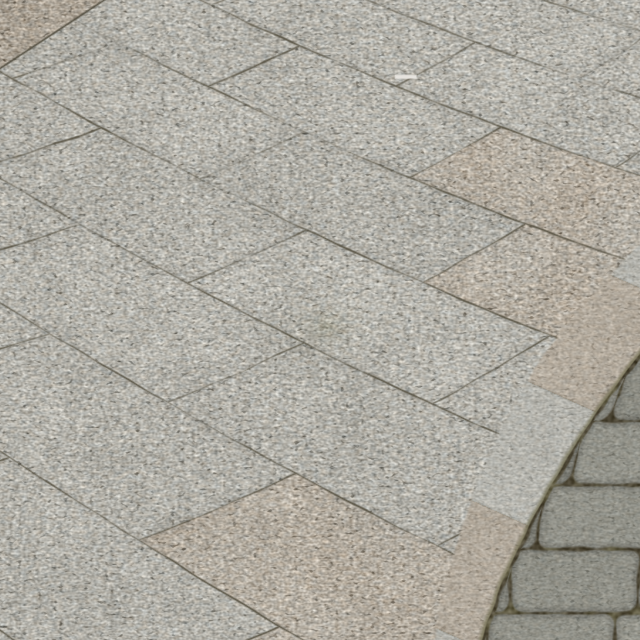
Reproduce this texture procedurally as a Shadertoy shader.

```glsl
// Granite paving seen at an angle: slabs in half-bond courses, bordered by a
// strip of edge blocks and a column of cobbles at the lower right. Curved
// perspective coordinates place the joints; gradient noise makes the grain.

const vec3 SLAB_GREY   = vec3(0.697, 0.690, 0.660);
const vec3 SLAB_WARM   = vec3(0.700, 0.666, 0.615);
const vec3 STRIP_LIGHT = vec3(0.715, 0.712, 0.685);
const vec3 COBBLE      = vec3(0.555, 0.555, 0.520);
const vec3 JOINT       = vec3(0.360, 0.340, 0.280);
const vec3 SOIL        = vec3(0.290, 0.265, 0.200);
const vec3 MOSS        = vec3(0.440, 0.425, 0.310);
const vec3 CHIP        = vec3(0.900, 0.890, 0.870);

const float JOINT_HALF   = 0.0011;
const float SOFTNESS     = 0.0018;  // least blur of any edge
const float BLOCK_PITCH  = 0.225;
const vec2  COBBLE_PITCH = vec2(0.2, 0.1);
const float COBBLE_TOP   = 0.658;   // level of one cobble joint
const float GUTTER       = 0.011;   // soil between strip and cobbles

vec2 hash2(vec2 p) {
    p = vec2(dot(p, vec2(127.1, 311.7)), dot(p, vec2(269.5, 183.3)));
    return fract(sin(p) * 43758.5);
}

float gradAt(vec2 cell, vec2 corner, vec2 f) {
    return dot(hash2(cell + corner) * 2.0 - 1.0, f - corner);
}

float gnoise(vec2 p) {
    vec2 i = floor(p), f = p - i;
    vec2 s = f * f * f * (f * (f * 6.0 - 15.0) + 10.0);
    return mix(mix(gradAt(i, vec2(0, 0), f), gradAt(i, vec2(1, 0), f), s.x),
               mix(gradAt(i, vec2(0, 1), f), gradAt(i, vec2(1, 1), f), s.x), s.y);
}

// Speckle, flattened by the low viewing angle, with sparse dark flecks
vec3 granite(vec2 p) {
    float light = 0.19 * gnoise(p * vec2(100, 165)) + 0.23 * gnoise(p * vec2(190, 280) + 7.3)
                + 0.04 * gnoise(p * 8.0) + 0.06 * gnoise(p * 30.0);
    float fleck = smoothstep(0.12, 0.52, gnoise(p * vec2(125, 205) + 31.7));
    float hue = gnoise(p * vec2(90, 140) + 53.1);
    return light - 0.19 * fleck + 0.03 * hue * vec3(1.0, 0.0, -1.0) + 0.010;
}

float roundBox(vec2 p, vec2 halfSize, float r) {
    vec2 q = abs(p) - halfSize + r;
    return length(max(q, 0.0)) + min(max(q.x, q.y), 0.0) - r;
}

float fill(float d, float soft) { return 1.0 - smoothstep(-soft, soft, d); }

// x runs along the courses in slab lengths, y counts courses toward the viewer
vec2 slabCoords(vec2 p) {
    float along  = p.y - (0.3906 - 0.300 * p.x - 0.184 * p.x * p.x);
    float across = p.y - (0.1120 + 0.565 * p.x - 0.100 * p.x * p.x);
    return vec2(along * 3.42 / (1.0 + 0.384 * along),
                across * (6.49 - 0.83 * p.x) / (1.0 + 0.476 * across));
}

vec3 slabs(vec2 p, float soft, vec3 grain) {
    vec2 wobble = 0.0025 * vec2(gnoise(p * 17.0), gnoise(p * 17.0 + 40.0));
    vec2 c = slabCoords(p + wobble);
    vec2 slope = iResolution.y * vec2(length(vec2(dFdx(c.x), dFdy(c.x))),
                                      length(vec2(dFdx(c.y), dFdy(c.y))));
    float row = floor(c.y);
    float shift = 0.5 - 0.5 * mod(row, 2.0);
    float start = floor(c.x - shift) + shift;

    // Tone of each slab; warm stone comes in pairs of courses
    float warm = step(2.0, mod(row, 4.0)) * step(0.4 + 0.4 * max(row, 0.0), start);
    vec2 rnd = hash2(vec2(start * 2.0, row) + 9.0);
    warm *= 0.8 + 0.9 * gnoise(p * 7.0 + 3.0);
    vec3 col = mix(SLAB_GREY, SLAB_WARM, warm) + 0.018 * (rnd.x - 0.5) + grain;

    // Joints, worn unevenly and nearly closed in places
    vec2 d = abs(fract(c - vec2(shift, 0.0) + 0.5) - 0.5) / slope;
    float wear = gnoise(p * 7.0 + 12.0) + 0.5 * gnoise(p * 45.0 + 2.0);
    float width = JOINT_HALF * (1.0 + 0.9 * wear);
    float strength = clamp(0.50 + 0.40 * p.y + 1.1 * wear, 0.15, 0.95);
    float nearest = min(d.x, d.y);
    col *= 1.0 - 0.05 * exp(-nearest / 0.005);
    col = mix(col, JOINT, strength * fill(nearest - width, soft));

    // Separate warm paving across the far left corner
    float corner = 0.836 * (p.y + 0.656 * p.x - 0.107);
    col = mix(col, SLAB_WARM - 0.03 + grain, fill(corner, soft));
    return mix(col, JOINT * 0.9, 0.9 * fill(abs(corner) - 0.0014, soft));
}

vec3 cobbles(vec2 p, float fromEdge, float soft) {
    float rise = (p.y - COBBLE_TOP) / COBBLE_PITCH.y;
    float lean = 0.35 * (fract(rise) - 0.5) * COBBLE_PITCH.y;   // straightens the sides
    vec2 q = vec2((fromEdge - GUTTER - lean) / COBBLE_PITCH.x, rise);
    vec2 id = floor(q);
    vec2 local = (q - id - 0.5) * COBBLE_PITCH;
    float d = roundBox(local, 0.5 * COBBLE_PITCH - 0.002, 0.016);
    d = max(d, 0.5 * GUTTER - fromEdge) + 0.004 * gnoise(p * 38.0);
    vec3 stone = COBBLE + 0.06 * (hash2(id + 5.0).x - 0.5) + 0.5 * granite(p);
    stone *= mix(0.86, 1.0, smoothstep(0.0, -0.012, d));
    vec3 soil = mix(SOIL, MOSS, 0.6 * smoothstep(-0.1, 0.3, gnoise(p * 33.0)));
    return mix(soil + 0.2 * gnoise(p * 130.0), stone, fill(d, 1.4 * soft));
}

void mainImage(out vec4 fragColor, in vec2 fragCoord) {
    vec2 p = fragCoord / iResolution.xy;
    p.y = 1.0 - p.y;                // measured down from the far side
    float soft = max(1.0 / iResolution.y, SOFTNESS);
    vec3 grain = granite(p);
    vec3 col = slabs(p, soft, grain);

    // Small stain and a pale chip lying on the slabs
    col -= vec3(0.09, 0.09, 0.12) * exp(-length((p - vec2(0.51, 0.51)) * vec2(45, 60)));
    vec2 chip = p - vec2(0.634, 0.120);
    col = mix(col, CHIP, fill(roundBox(chip, vec2(0.017, 0.003), 0.001), soft));

    // Strip of edge blocks following a curved kerb
    float t = p.y - 0.553;
    float fromEdge = p.x - (1.0 - 0.783 * t + 0.514 * t * t) + 0.004 * gnoise(p * 25.0);
    float stripWidth = 0.15 - 0.17 * max(t, 0.0);
    float q = (p.y - 0.45 * p.x) / BLOCK_PITCH;
    vec3 strip = mix(SLAB_WARM, STRIP_LIGHT, mod(floor(q), 2.0)) - 0.01 + 0.6 * grain;
    float seam = abs(fract(q + 0.5) - 0.5) * BLOCK_PITCH * 0.91;
    strip = mix(strip, JOINT, 0.25 * fill(seam - 0.001, soft));
    strip = mix(strip, MOSS, 0.75 * smoothstep(-0.010, 0.0, fromEdge));
    col = mix(col, strip, fill(-fromEdge - stripWidth, 2.0 * soft));

    col = mix(col, cobbles(p, fromEdge, soft), fill(-fromEdge, soft));
    fragColor = vec4(clamp(col, 0.0, 1.0), 1.0);
}
```
